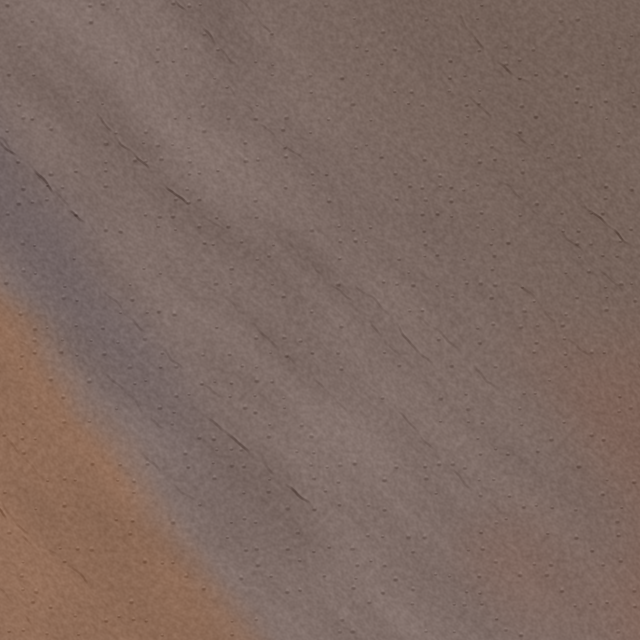
Reproduce this texture procedurally as a WebGL 1 fragment shader.

```glsl
precision highp float;
// Weathered sandstone: diagonal soft streaks, fine grain, thin cracks and an ochre corner.
uniform vec2 u_resolution;

const vec3 DARK_STONE = vec3(0.425, 0.357, 0.332);
const vec3 PALE_STONE = vec3(0.550, 0.480, 0.458);
const vec3 UMBER = vec3(0.440, 0.365, 0.325);
const vec3 SLATE = vec3(0.435, 0.385, 0.390);
const vec3 OCHRE = vec3(0.565, 0.425, 0.340);
const vec3 RUST = vec3(0.520, 0.385, 0.330);

vec2 hash2(vec2 p) {
  vec3 q = fract(p.xyx * vec3(0.1031, 0.1030, 0.0973));
  q += dot(q, q.yzx + 33.33);
  return fract((q.xx + q.yz) * q.zy);
}

float cornerSlope(vec2 cell, vec2 offset) {
  float angle = 6.2832 * hash2(cell).x;
  return dot(vec2(cos(angle), sin(angle)), offset);
}

float gradientNoise(vec2 p) {
  vec2 i = floor(p), f = fract(p);
  vec2 u = f * f * f * (f * (f * 6.0 - 15.0) + 10.0);
  vec2 e = vec2(1.0, 0.0);
  float low = mix(cornerSlope(i, f), cornerSlope(i + e, f - e), u.x);
  float high = mix(cornerSlope(i + e.yx, f - e.yx), cornerSlope(i + 1.0, f - 1.0), u.x);
  return 1.4 * mix(low, high, u.y);
}

float fbm(vec2 p) {
  float sum = 0.0, amplitude = 0.6;
  for (int i = 0; i < 4; i++) {
    sum += amplitude * gradientNoise(p);
    p = p * 2.03 + 17.3;
    amplitude *= 0.5;
  }
  return sum;
}

// One broken, wavering crack per row; x runs along the streaks.
float cracks(vec2 p, float spacing, float seed, float soft) {
  float row = floor(p.y / spacing);
  vec2 place = hash2(vec2(row + 40.0, seed));
  vec2 size = hash2(vec2(row + 90.0, seed + 7.0));
  float wobble = 0.010 * gradientNoise(vec2(p.x * 9.0, row + seed))
               + 0.004 * gradientNoise(vec2(p.x * 40.0, row + seed));
  float across = abs(p.y - (row + mix(0.3, 0.7, place.x)) * spacing + wobble);
  float along = abs(p.x - mix(-0.5, 0.5, place.y));
  float reach = mix(0.05, 0.22, size.x);
  float gaps = smoothstep(-0.25, 0.3, gradientNoise(vec2(p.x * 24.0, row + 5.0)));
  float line = 1.0 - smoothstep(0.0004, 0.0016 + soft, across);
  return line * gaps * (1.0 - smoothstep(0.5 * reach, reach, along));
}

// Sparse pits, each with a pale rim on one side.
float pits(vec2 p, float count, float soft) {
  vec2 cell = floor(p * count);
  vec2 chance = hash2(cell + 210.0);
  vec2 d = (fract(p * count) - mix(vec2(0.3), vec2(0.7), hash2(cell + 70.0))) / count;
  float radius = mix(0.0010, 0.0026, chance.y);
  float pit = 1.0 - smoothstep(0.3 * radius, radius + soft, length(d * vec2(0.7, 1.0)));
  float rim = 1.0 - smoothstep(0.3 * radius, radius + soft, length(d - vec2(0.0, 1.7 * radius)));
  return (pit - 0.5 * rim) * step(0.72, chance.x);
}

void main() {
  vec2 uv = gl_FragCoord.xy / u_resolution;
  float pixel = 1.0 / min(u_resolution.x, u_resolution.y);

  // Streak space: x runs down to the right, y runs across the streaks.
  vec2 p = vec2(dot(uv, vec2(0.73, -0.68)), dot(uv, vec2(0.68, 0.73)));
  p.y += 0.02 * gradientNoise(uv * 3.0 + 4.0);

  // Broad tone and soft streaks
  float streak = fbm(p * vec2(2.6, 9.0) + vec2(3.7, 12.4));
  float wisps = gradientNoise(p * vec2(7.0, 30.0) + 51.0);
  float tone = 0.56 + 0.50 * streak + 0.10 * wisps;
  vec3 color = mix(DARK_STONE, PALE_STONE, clamp(tone, 0.0, 1.0));
  float shade = smoothstep(0.80, 1.45, uv.x + 0.65 * uv.y + 0.25 * streak);
  color = mix(color, UMBER, 0.65 * shade);

  // Stained zones: slate band beside the ochre corner, rust at the right edge
  float border = dot(uv, vec2(0.812, 0.584)) - 0.325;
  border += 0.035 * fbm(p * vec2(5.0, 8.0) + 30.0);
  float band = exp(-pow((border - 0.085) / 0.060, 2.0));
  color = mix(color, SLATE, 0.75 * band * smoothstep(0.05, 0.60, uv.y));
  float ochre = 1.0 - smoothstep(-0.055, 0.035, border);
  vec3 ochreTone = OCHRE * (1.0 + 0.12 * streak);
  color = mix(color, ochreTone, 0.95 * ochre);
  float rust = smoothstep(0.75, 1.05, uv.x + 0.25 * gradientNoise(uv * 4.0 + 8.0));
  color = mix(color, RUST, 0.50 * rust * (1.0 - smoothstep(0.35, 0.60, uv.y)));

  // Fine grain, slightly drawn out along the streaks
  float grain = 0.022 * gradientNoise(p * vec2(75.0, 105.0))
              + 0.030 * gradientNoise(p * vec2(135.0, 185.0) + 9.0)
              + 0.014 * gradientNoise(uv * 240.0);
  color += grain;

  // Cracks and pits
  float crack = cracks(p, 0.105, 3.0, pixel);
  float lip = cracks(p - vec2(0.0, 0.0035), 0.105, 3.0, pixel);
  color += 0.025 * lip * (1.0 - crack) - 0.105 * crack;
  color -= 0.050 * cracks(p + 0.04, 0.063, 19.0, pixel);
  color -= 0.085 * pits(uv, 46.0, pixel);

  gl_FragColor = vec4(clamp(color, 0.0, 1.0), 1.0);
}
```
